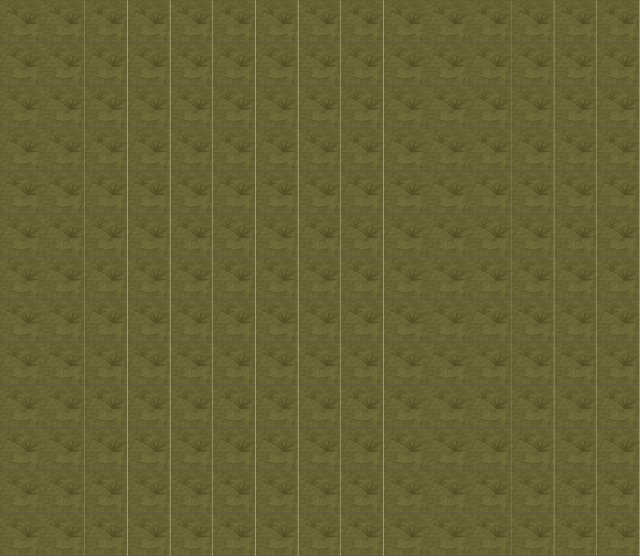
Write a WebGL 1 fragment shader that draws this texture.

```glsl
precision highp float;

uniform vec2 u_resolution;

#define REPEATS vec2(15.0, 13.0)
#define MOSS_DARK vec3(0.355, 0.345, 0.165)
#define MOSS_LIGHT vec3(0.450, 0.432, 0.245)
#define BLADE_SHADE vec3(0.285, 0.270, 0.110)
#define BLADE_LIGHT vec3(0.490, 0.475, 0.260)
#define SEAM_PALE vec3(0.660, 0.640, 0.480)
#define SEAM_GREY vec3(0.385, 0.355, 0.285)
#define SEAM_HALF_WIDTH 0.012
#define BLADE_HALF_WIDTH 0.030
#define GRAIN_CELLS vec2(15.0, 21.0)

float hash(vec2 cell) {
  return fract(sin(dot(cell, vec2(127.1, 311.7))) * 43758.5453);
}

// Value noise that wraps at the tile edges
float tileNoise(vec2 p, vec2 cells) {
  p *= cells;
  vec2 i = floor(p);
  vec2 f = fract(p);
  f = f * f * (3.0 - 2.0 * f);
  vec2 a = mod(i, cells);
  vec2 b = mod(i + 1.0, cells);
  return mix(mix(hash(a), hash(vec2(b.x, a.y)), f.x),
             mix(hash(vec2(a.x, b.y)), hash(b), f.x), f.y);
}

// Coverage of one blade tapering from root to tip
float blade(vec2 p, float angle, float len, float soft) {
  vec2 dir = vec2(cos(angle), sin(angle));
  float along = clamp(dot(p, dir) / len, 0.0, 1.0);
  float halfWidth = BLADE_HALF_WIDTH * (1.0 - 0.8 * along);
  float d = length(p - dir * len * along) - halfWidth;
  return 1.0 - smoothstep(-0.5 * soft, 0.5 * soft, d);
}

// Five blades spread between two angles, with uneven lengths
float tuft(vec2 p, float fromAngle, float toAngle, float size, float soft) {
  float cover = 0.0;
  for (int i = 0; i < 5; i++) {
    float k = float(i);
    float len = size * mix(0.6, 1.0, hash(vec2(k, size * 10.0)));
    cover = max(cover, blade(p, mix(fromAngle, toAngle, k / 4.0), len, soft));
  }
  return cover;
}

float line(float d, float halfWidth, float soft) {
  return 1.0 - smoothstep(halfWidth - 0.5 * soft, halfWidth + 0.5 * soft, abs(d));
}

// Pale seams fade out at the left edge and right of the middle
float seamStrength(float index) {
  float leftGroup = smoothstep(0.5, 3.2, index) * (1.0 - smoothstep(9.0, 10.0, index));
  float rightGroup = 0.7 * smoothstep(10.8, 13.8, index);
  return 0.85 * leftGroup + rightGroup;
}

void main() {
  vec2 grid = gl_FragCoord.xy / u_resolution * REPEATS;
  vec2 p = fract(grid);
  vec2 soft = REPEATS / u_resolution;
  float edge = max(soft.x, 0.02);

  // Mottled ground with a slight relief
  float grain = tileNoise(p, GRAIN_CELLS);
  float relief = grain - tileNoise(p + vec2(0.025, -0.03), GRAIN_CELLS);
  float patches = tileNoise(p, vec2(5.0, 6.0));
  float tone = 0.5 + 0.45 * (grain - 0.5) + 0.3 * relief + 0.25 * (patches - 0.5);
  vec3 color = mix(MOSS_DARK, MOSS_LIGHT, clamp(tone, 0.0, 1.0));

  // Dark sprig and larger dark tuft
  float sprig = tuft(p - vec2(0.34, 0.69), -0.7, 2.9, 0.20, edge);
  float bigTuft = tuft(p - vec2(0.65, 0.46), 0.0, 2.5, 0.31, edge);
  color = mix(color, BLADE_SHADE, 0.60 * max(0.8 * sprig, bigTuft));

  // Light tufts with a soft shadow underneath
  vec2 fanRoot = p - vec2(0.46, 0.19);
  vec2 forkRoot = p - vec2(0.82, 0.14);
  vec2 drop = vec2(0.02, -0.035);
  float shadow = max(tuft(fanRoot - drop, 0.15, 2.9, 0.27, edge),
                     tuft(forkRoot - drop, 0.9, 2.2, 0.18, edge));
  float light = max(tuft(fanRoot, 0.15, 2.9, 0.27, edge),
                    tuft(forkRoot, 0.9, 2.2, 0.18, edge));
  color = mix(color, BLADE_SHADE, 0.30 * shadow);
  color = mix(color, BLADE_LIGHT, 0.55 * light);

  // Grey seams across, pale seams down
  float across = line(p.y - SEAM_HALF_WIDTH, SEAM_HALF_WIDTH, soft.y);
  float down = line(p.x - 1.0 + SEAM_HALF_WIDTH, SEAM_HALF_WIDTH, soft.x);
  color = mix(color, SEAM_GREY, 0.75 * across);
  color = mix(color, SEAM_PALE, down * seamStrength(floor(grid.x) + 1.0));

  gl_FragColor = vec4(color, 1.0);
}
```
